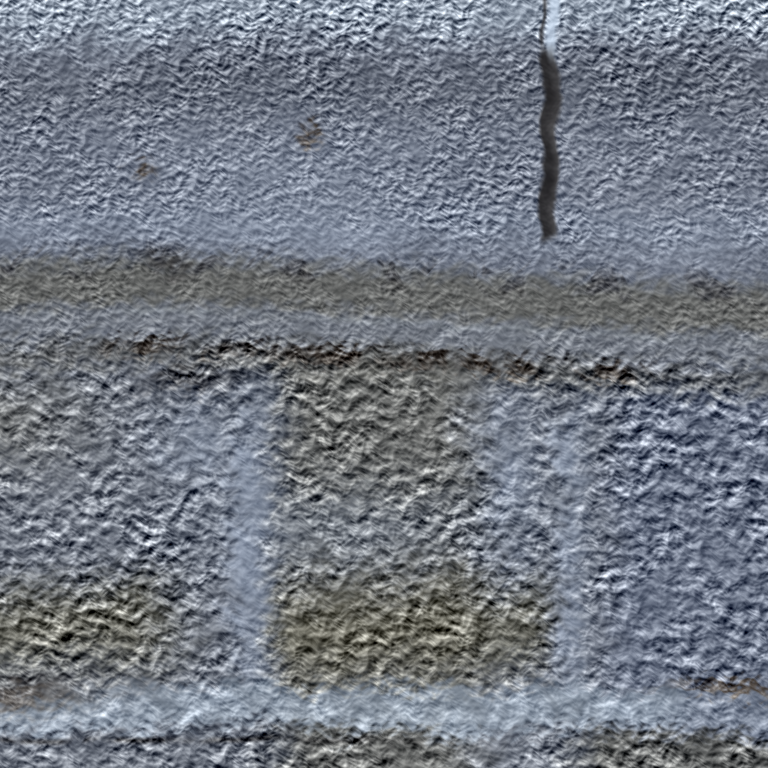
This texture is drawn by a Shadertoy shader. Its source:

```glsl
#define FINE_SCALE 84.0
#define COARSE_SCALE 52.0
#define GRAIN_GAIN 0.47
#define JOINT_X 0.716
#define LEDGE_Y 0.592
#define SLATE vec3(0.455, 0.485, 0.545)
#define FROST vec3(0.60, 0.65, 0.71)
#define EARTH vec3(0.405, 0.405, 0.385)
#define MORTAR vec3(0.545, 0.59, 0.665)
#define SHADOW vec3(0.15, 0.145, 0.15)
#define RUST vec3(0.27, 0.22, 0.17)

vec2 hash2(vec2 p) {
    return fract(sin(vec2(dot(p, vec2(127.1, 311.7)), dot(p, vec2(269.5, 183.3)))) * 43758.5);
}

// Distance to the nearest jittered cell point
float cellular(vec2 p) {
    vec2 cell = floor(p), f = fract(p);
    float nearest = 2.0;
    for (int y = -1; y <= 1; y++)
        for (int x = -1; x <= 1; x++) {
            vec2 o = vec2(x, y);
            vec2 d = o + hash2(cell + o) - f;
            nearest = min(nearest, dot(d, d));
        }
    return sqrt(nearest);
}

// Layered, folded sines: broad stains and wobble, about -1 to 1
float blotch(vec2 p) {
    float sum = 0.0, amp = 0.6;
    for (int i = 0; i < 4; i++) {
        p += 0.7 * sin(p.yx * 1.3 + float(i));
        sum += amp * sin(p.x) * cos(p.y);
        p = mat2(1.3, 1.1, -1.1, 1.3) * p + 2.7;
        amp *= 0.6;
    }
    return sum;
}

// Side-lit relief of short slanted grains
float emboss(vec2 uv, float scale) {
    vec2 p = uv * scale;
    p += 0.3 * sin(p.yx * 1.37 + 2.0 * sin(p * 0.41));
    p = vec2(0.78 * p.x - 0.25 * p.y, 1.08 * p.y + 0.3 * p.x);
    vec2 light = vec2(-0.15, 0.21);
    return cellular(p - light) - cellular(p + light);
}

float band(float v, float lo, float hi, float soft) {
    return smoothstep(lo - soft, lo + soft, v) * (1.0 - smoothstep(hi - soft, hi + soft, v));
}

float spot(vec2 uv, vec2 center, vec2 radius) {
    vec2 d = (uv - center) / radius;
    return exp(-dot(d, d));
}

void mainImage(out vec4 fragColor, in vec2 fragCoord) {
    vec2 uv = fragCoord / iResolution.xy;
    float stain = blotch(uv * 13.0);
    float rough = blotch(uv * 47.0 + 5.0);

    // Grain: fine above, chunky below; it also frays the zone edges
    float fine = emboss(uv, FINE_SCALE);
    float dust = emboss(uv + 7.3, FINE_SCALE * 1.8);
    float chunk = emboss(uv + 3.1, COARSE_SCALE);
    vec2 q = uv + 0.014 * vec2(rough, stain) + 0.009 * vec2(stain, rough) + 0.018 * vec2(chunk, fine);
    float lower = 1.0 - smoothstep(0.50, 0.58, q.y);
    float grain = mix(0.65 * fine + 0.6 * dust, 0.6 * chunk + 0.45 * fine + 0.4 * dust, lower);

    // Smooth upper blocks with a frosted top edge
    vec3 col = SLATE + 0.03 * stain;
    col = mix(col, FROST, 0.75 * smoothstep(0.92, 0.985, q.y));
    col = mix(col, MORTAR, 0.5 * band(q.y, 0.68, 0.73, 0.03));
    col = mix(col, MORTAR, 0.4 * spot(q, vec2(0.38, 0.76), vec2(0.22, 0.07)));
    col *= 1.0 - 0.12 * band(q.y, 0.85, 0.93, 0.04);

    // Rough lower stones: earthy centre, cool sides
    vec3 stone = mix(SLATE, EARTH, 0.2) + 0.05 * stain;
    stone = mix(stone, EARTH, 0.75 * band(q.x, 0.36, 0.62, 0.045));
    stone = mix(stone, MORTAR, 0.45 * spot(q, vec2(0.46, 0.31), vec2(0.22, 0.06)));
    stone = mix(stone, EARTH * vec3(1.0, 0.98, 0.89), 0.75 * band(q.y, 0.13, 0.23, 0.05)
        * max(1.0 - smoothstep(0.16, 0.29, q.x), band(q.x, 0.36, 0.71, 0.03)));
    stone = mix(stone, SLATE * vec3(0.91, 0.93, 0.97), 0.8 * smoothstep(0.75, 0.83, q.x));
    stone = mix(stone, EARTH, 0.6 * spot(q, vec2(0.0, 0.46), vec2(0.12, 0.07)));
    col = mix(col, stone, lower);

    // Upright mortar seams and pale patches, worn through in places
    float seam = band(q.x, 0.302, 0.350, 0.022) * band(q.y, 0.07, 0.50, 0.04);
    seam = max(seam, band(q.x, 0.725, 0.762, 0.022) * band(q.y, 0.07, 0.49, 0.04));
    seam = max(seam, 0.9 * spot(q, vec2(0.665, 0.38), vec2(0.04, 0.11)));
    seam = max(seam, 0.8 * spot(q, vec2(0.26, 0.43), vec2(0.06, 0.06)));
    seam *= clamp(0.8 + 0.45 * stain + 0.3 * rough, 0.25, 1.0);
    col = mix(col, MORTAR, 0.85 * seam);

    // Earthy ledge, worn lip and the broken crack below it
    float lipY = LEDGE_Y + 0.006 * sin(uv.x * 9.0) - 0.035 * smoothstep(0.45, 0.9, uv.x);
    float lip = uv.y - lipY + 0.005 * rough;
    float ledge = band(lip + 0.018 * chunk, 0.0, 0.065, 0.022);
    col = mix(col, EARTH * 0.97, 0.8 * ledge);
    col = mix(col, mix(SLATE * 1.06, EARTH, 0.35), 0.8 * band(lip + 0.01 * fine, -0.036, 0.0, 0.01));
    col = mix(col, FROST * vec3(0.96, 0.93, 0.89), 0.45 * band(lip, -0.006, 0.0, 0.003) * clamp(0.7 + stain, 0.0, 1.0));
    col = mix(col, EARTH * 0.9, 0.55 * band(lip + 0.02 * chunk, -0.075, -0.038, 0.02));
    float crack = band(lip + 0.02 * fine, -0.062, -0.039, 0.008) * band(uv.x, 0.12, 0.86, 0.08);
    col = mix(col, mix(SHADOW, RUST, 0.45), crack * clamp(0.45 + 0.9 * rough + 0.4 * stain, 0.0, 0.9));
    float pits = band(lip, 0.045, 0.085, 0.015) * smoothstep(0.1, 0.55, rough + 0.4 * chunk);
    col = mix(col, SHADOW, 0.5 * pits);
    col = mix(col, SHADOW, 0.6 * spot(q, vec2(0.24, 0.50), vec2(0.055, 0.016)));

    // Pale bed joint, with dark stone and a thin shadow beneath
    float bed = band(q.y, 0.05, 0.104, 0.014);
    col = mix(col, FROST * (1.0 + 0.1 * rough), 0.85 * bed * (1.0 - 0.65 * smoothstep(0.85, 0.92, q.x)));
    col = mix(col, RUST, 0.65 * spot(q, vec2(0.0, 0.095), vec2(0.11, 0.018)));
    col = mix(col, RUST, 0.75 * spot(q, vec2(0.97, 0.105), vec2(0.09, 0.008)));
    col = mix(col, EARTH * 0.9, 0.8 * smoothstep(0.72, 0.79, q.x) * (1.0 - smoothstep(0.03, 0.06, q.y)));
    float bedShadow = band(uv.y + 0.005 * stain, 0.033, 0.039, 0.004) * (1.0 - smoothstep(0.35, 0.65, uv.x));
    col = mix(col, SHADOW, 0.75 * bedShadow * clamp(0.8 + rough, 0.0, 1.0));

    // Small dark pits
    float pit = spot(q, vec2(0.185, 0.78), vec2(0.012)) + spot(q, vec2(0.405, 0.826), vec2(0.012));
    col = mix(col, RUST, 0.7 * min(pit, 1.0));
    col = mix(col, SHADOW, 0.6 * spot(q, vec2(0.21, 0.655), vec2(0.04, 0.012)));

    // Uneven grain strength, muted on mortar and lip
    float calm = max(max(0.6 * seam, 0.4 * bed), 0.4 * band(lip, -0.035, 0.12, 0.015));
    float gain = GRAIN_GAIN * (1.0 - calm) * (1.0 + 0.35 * lower + 0.5 * smoothstep(0.92, 0.98, uv.y));
    gain *= clamp(1.0 + 0.5 * rough - 0.3 * stain, 0.5, 1.6);
    col += gain * grain * vec3(1.0, 1.0, 0.98) + 0.04 * rough;

    // Upright joint: dark ragged gap with a bright chip at its top
    float jointX = uv.x - JOINT_X + 0.004 * sin(uv.y * 45.0) * sin(uv.y * 19.0) + 0.004 * rough;
    float gap = band(jointX, -0.011, 0.010, 0.004) * band(uv.y - 0.5 * jointX, 0.69, 0.937, 0.008);
    col = mix(col, SHADOW + 0.1 * smoothstep(-0.004, 0.01, jointX) + 0.04 * rough, 0.92 * gap);
    col = mix(col, FROST * 1.3, 0.8 * band(jointX, 0.0, 0.013, 0.004) * smoothstep(0.91, 0.95, uv.y));
    col = mix(col, SHADOW, 0.7 * band(jointX, -0.009, -0.004, 0.003) * smoothstep(0.93, 0.95, uv.y));

    fragColor = vec4(clamp(col, 0.0, 1.0), 1.0);
}
```
